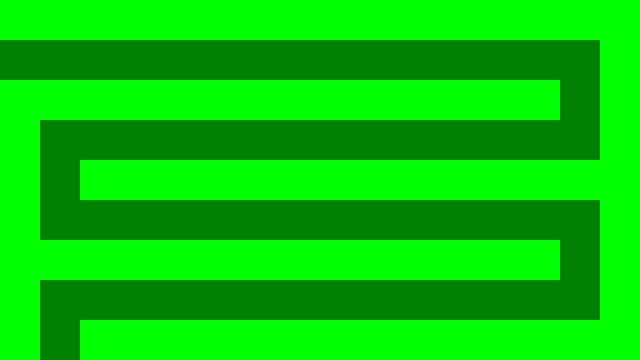
This pattern is drawn by a Shadertoy shader. Its source:

```glsl
const vec2 GRID = vec2(16.0, 9.0);
const vec3 GRASS = vec3(0.0, 1.0, 0.0);
const vec3 PATH = vec3(0.0, 0.5, 0.0);
const int LANES = 4;

// Signed distance to a box given by two opposite corners
float boxDistance(vec2 p, vec2 low, vec2 high) {
    vec2 d = abs(p - 0.5 * (low + high)) - 0.5 * (high - low);
    return length(max(d, 0.0)) + min(max(d.x, d.y), 0.0);
}

// Winding path: horizontal lanes joined at alternating ends, y pointing down
float pathDistance(vec2 p, float left, float right) {
    float dist = 1e3;
    for (int i = 0; i < LANES; i++) {
        float top = 1.0 + 2.0 * float(i);

        // The first lane enters from beyond the left border
        float start = i == 0 ? -1.0 : left;
        float lane = boxDistance(p, vec2(start, top), vec2(right, top + 1.0));

        // Turn down to the next lane
        float turnX = i % 2 == 0 ? right - 1.0 : left;
        float turn = boxDistance(p, vec2(turnX, top), vec2(turnX + 1.0, top + 3.0));

        dist = min(dist, min(lane, turn));
    }
    return dist;
}

// Coverage of a shape with an edge one pixel wide
float coverage(float dist, float pixel) {
    return clamp(0.5 - dist / pixel, 0.0, 1.0);
}

void mainImage(out vec4 fragColor, in vec2 fragCoord) {
    // Grid cells, counted from the top left
    vec2 p = fragCoord / iResolution.xy * GRID;
    p.y = GRID.y - p.y;

    float pixel = GRID.y / iResolution.y;
    float path = coverage(pathDistance(p, 1.0, GRID.x - 1.0), pixel);
    fragColor = vec4(mix(GRASS, PATH, path), 1.0);
}
```
